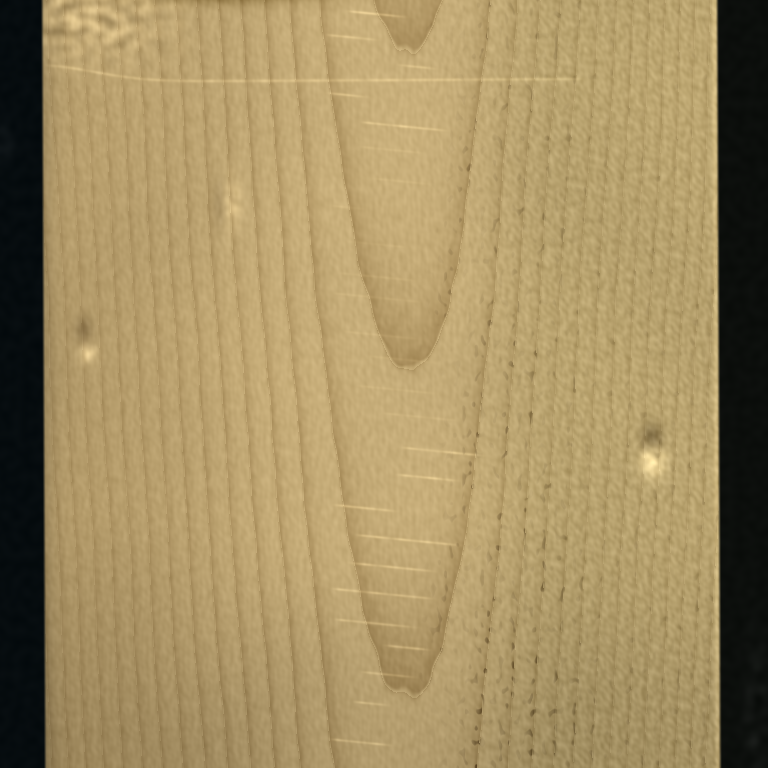
Write a Shadertoy shader that draws this texture.

```glsl
// A planed softwood board on a dark ground, with nested cathedral grain.
// Growth rings are level sets of a bent distance field; gradient noise adds
// fibre, pores and mottling, and loops place the scratches.

const float BOARD_LEFT = 0.055;
const float BOARD_RIGHT = 0.934;
const float EDGE_LEAN = 0.004;
const float GRAIN_AXIS = 0.535;
const float RING_SPACING = 0.42;
const float FIRST_TIP = 0.067;      // measured down from the top
const float RIGHT_SQUEEZE = 1.15;
const float RING_FADE = 5.5;
const int SCRATCH_COUNT = 26;
const vec3 WOOD_LIGHT = vec3(0.785, 0.685, 0.480);
const vec3 WOOD_SHADE = vec3(0.665, 0.570, 0.385);
const vec3 WOOD_OLIVE = vec3(0.715, 0.635, 0.430);
const vec3 RING_TINT = vec3(0.155, 0.165, 0.155);
const vec3 PORE_TINT = vec3(0.24, 0.23, 0.18);
const vec3 SHEEN = vec3(0.19, 0.18, 0.15);
const vec3 GROUND_LEFT = vec3(0.022, 0.045, 0.055);
const vec3 GROUND_RIGHT = vec3(0.045, 0.055, 0.045);

float hash(float n) {
    return fract(sin(n * 91.73) * 4375.85);
}

vec2 gradientAt(vec2 cell) {
    vec3 q = fract(cell.xyx * vec3(0.1031, 0.1030, 0.0973));
    q += dot(q, q.yzx + 33.33);
    float angle = 6.2832 * fract((q.x + q.y) * q.z);
    return vec2(cos(angle), sin(angle));
}

float gradientNoise(vec2 p) {
    vec2 i = floor(p), f = p - i;
    vec2 u = f * f * f * (f * (f * 6.0 - 15.0) + 10.0);
    vec2 e = vec2(0.0, 1.0);
    float low = mix(dot(gradientAt(i), f), dot(gradientAt(i + e.yx), f - e.yx), u.x);
    float high = mix(dot(gradientAt(i + e), f - e), dot(gradientAt(i + 1.0), f - 1.0), u.x);
    return 1.4 * mix(low, high, u.y);
}

// Soft elliptical spot.
float spot(vec2 p, vec2 center, vec2 size) {
    vec2 d = (p - center) / size;
    return exp(-dot(d, d));
}

// Integer values lie on the ring lines; near the axis they bend into tips.
float ringPhase(vec2 p) {
    float side = p.x - GRAIN_AXIS + 0.004 * gradientNoise(p * vec2(5.0, 4.0));
    float w = side > 0.0 ? side * RIGHT_SQUEEZE : -side;
    float outer = max(w - 0.15, 0.0);
    float rise = pow(min(w, 0.15) / 0.165, 2.2) + outer * (12.0 + 12.0 * outer);
    float wobble = 0.014 * gradientNoise(p * vec2(45.0, 22.0));
    return (1.0 - p.y + rise + wobble - FIRST_TIP) / RING_SPACING;
}

// Thin bright mark from x0 to x1, along height y at its left end.
float scratch(vec2 p, float x0, float x1, float y, float slope, float width) {
    float d = abs(p.y - y - slope * (p.x - x0));
    float span = smoothstep(x0 - 0.008, x0 + 0.008, p.x)
               * (1.0 - smoothstep(x1 - 0.02, x1 + 0.01, p.x));
    return span * exp(-d * d / (width * width));
}

float scratches(vec2 p) {
    float sum = 0.0;
    for (int i = 0; i < SCRATCH_COUNT; i++) {
        float n = float(i);
        float y = 0.985 - 0.038 * n + 0.014 * hash(n + 3.0);
        float x0 = mix(0.42, 0.53, hash(n + 11.0));
        float x1 = x0 + mix(0.03, 0.13, hash(n + 29.0));
        float strength = y < 0.45 || y > 0.82 ? 0.65 : 0.2;
        sum += strength * scratch(p, x0, x1, y, -0.1, 0.0018);
    }
    // Long curved tool mark across the upper part
    float bend = 0.893 + 0.022 * exp(-pow((p.x - 0.05) / 0.1, 2.0));
    sum += 0.55 * scratch(p, 0.06, 0.76, bend, 0.006, 0.0022);
    return sum * (0.75 + 0.5 * gradientNoise(p * vec2(60.0, 30.0)));
}

vec3 woodColor(vec2 p) {
    float rightSide = smoothstep(0.55, 0.75, p.x);
    float leftSide = 1.0 - smoothstep(0.07, 0.45, p.x);

    // Broad light and shade
    vec3 color = mix(WOOD_LIGHT, WOOD_SHADE, leftSide * (0.45 + 0.3 * (1.0 - p.y)));
    color = mix(color, WOOD_OLIVE, 0.75 * rightSide);
    color *= 1.0 - 0.12 * smoothstep(0.35, 0.0, p.y) + 0.025 * gradientNoise(p * 5.0);

    // Rings: soft on the inner flank, crisp on the outer
    float phase = ringPhase(p);
    float f = fract(phase), blur = clamp(fwidth(phase) * 1.2, 0.02, 0.5);
    float ring = exp(-RING_FADE * (1.0 - f)) * (1.0 - smoothstep(1.0 - blur, 1.0, f));
    ring += 0.6 * exp(-f / blur * 2.0);
    float strength = mix(0.85, 0.5, max(leftSide, rightSide));
    color -= RING_TINT * ring * strength;

    // Fibre, coarser grit on the right, and pores along the rings
    float fibre = gradientNoise(p * vec2(190.0, 55.0));
    float grit = gradientNoise(p * vec2(150.0, 120.0) + p.yx * 30.0);
    color += 0.028 * fibre + mix(0.022, 0.055, rightSide) * grit;
    float poreZone = smoothstep(0.53, 0.62, p.x) * (1.0 - 0.6 * smoothstep(0.68, 0.8, p.x));
    float pores = smoothstep(0.25, 0.6, gradientNoise(p * vec2(125.0, 75.0) + 17.0));
    color -= PORE_TINT * pores * poreZone * (0.15 + ring) * mix(1.0, 0.5, p.y);

    // Glossy mottling in the upper left, shade along the top
    float gloss = spot(p, vec2(0.11, 0.975), vec2(0.10, 0.05));
    color += SHEEN * gloss * (0.35 + 1.3 * gradientNoise(p * vec2(45.0, 60.0)));
    color -= 0.22 * spot(p, vec2(0.30, 1.01), vec2(0.12, 0.014));

    // Three small knots, each a bright dimple below a brown shadow
    float glint = 0.75 + 0.6 * gradientNoise(p * 75.0);
    color += SHEEN * glint * (0.9 * spot(p, vec2(0.302, 0.735), vec2(0.011, 0.032))
           + 1.1 * spot(p, vec2(0.114, 0.540), vec2(0.012, 0.014))
           + 2.0 * spot(p, vec2(0.850, 0.398), vec2(0.016, 0.019)));
    color -= PORE_TINT * (0.55 * spot(p, vec2(0.109, 0.570), vec2(0.012, 0.018))
           + 0.9 * spot(p, vec2(0.849, 0.431), vec2(0.014, 0.018))
           + 0.35 * spot(p, vec2(0.286, 0.735), vec2(0.009, 0.03)));
    return color + SHEEN * scratches(p);
}

void mainImage(out vec4 fragColor, in vec2 fragCoord) {
    vec2 p = fragCoord / iResolution.xy;
    float soft = max(0.0025, 1.0 / iResolution.x);
    float lean = EDGE_LEAN * (1.0 - p.y);
    float fromLeft = p.x - BOARD_LEFT - lean, fromRight = BOARD_RIGHT + lean - p.x;

    // Dark ground with faint dust
    vec3 ground = mix(GROUND_LEFT, GROUND_RIGHT, step(0.5, p.x));
    float dust = spot(p, vec2(0.005, 0.81), vec2(0.012, 0.025))
               + spot(p, vec2(0.985, 0.08), vec2(0.015, 0.09));
    ground += 0.012 * gradientNoise(p * 70.0) + 0.06 * dust * (0.5 + gradientNoise(p * 45.0));

    // Board with a lit right rim and shaded left rim
    vec3 wood = woodColor(p);
    wood += SHEEN * 0.5 * exp(-pow((fromRight - 0.004) / 0.003, 2.0));
    wood *= 1.0 - 0.15 * exp(-max(fromLeft, 0.0) / 0.012);
    float board = smoothstep(-soft, soft, min(fromLeft, fromRight));
    fragColor = vec4(clamp(mix(ground, wood, board), 0.0, 1.0), 1.0);
}
```
